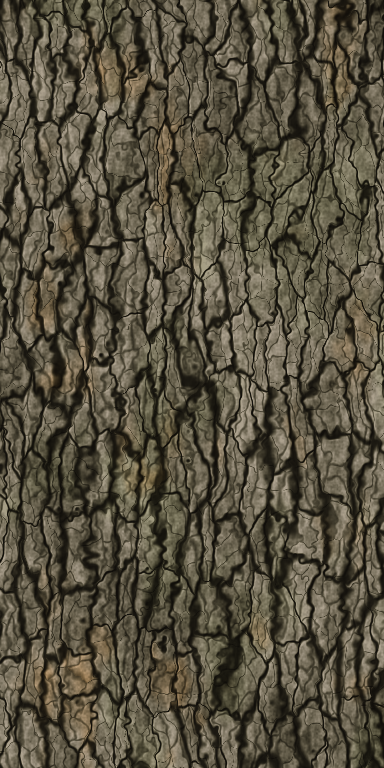
This texture is drawn by a WebGL 2 fragment shader. Its source:

```glsl
#version 300 es
precision highp float;
uniform vec2 u_resolution;
out vec4 fragColor;

float hash(vec2 p) {
  return fract(sin(dot(p, vec2(127.1, 311.7))) * 43758.5453);
}

float noise(vec2 p) {
  vec2 i = floor(p), f = fract(p);
  f = f * f * (3.0 - 2.0 * f);
  return mix(mix(hash(i), hash(i + vec2(1, 0)), f.x),
             mix(hash(i + vec2(0, 1)), hash(i + vec2(1, 1)), f.x), f.y);
}

float fbm(vec2 p) {
  float sum = 0.0, amp = 0.55;
  for (int i = 0; i < 3; i++) {
    sum += amp * noise(p);
    p = p * 2.03 + 17.3;
    amp *= 0.52;
  }
  return sum;
}

vec2 cellSeed(vec2 cell) {
  return cell + 0.5 + (vec2(hash(cell), hash(cell + 53.7)) - 0.5) * vec2(0.75, 0.95);
}

// x: distance to the nearest crack in crack widths, y: random value of the plate
vec2 plates(vec2 p) {
  vec2 base = floor(p), home = base;
  float nearest = 9.0;
  for (int j = -1; j <= 1; j++)
    for (int i = -1; i <= 1; i++) {
      vec2 cell = base + vec2(i, j);
      vec2 d = cellSeed(cell) - p;
      if (dot(d, d) < nearest) {
        nearest = dot(d, d);
        home = cell;
      }
    }
  vec2 a = cellSeed(home) - p;
  float edge = 9.0;
  for (int j = -2; j <= 2; j++)
    for (int i = -2; i <= 2; i++) {
      if (i == 0 && j == 0) continue;
      vec2 cell = home + vec2(i, j);
      vec2 b = cellSeed(cell) - p;
      vec2 n = normalize(b - a);
      // Upright cracks gape, level ones stay thin
      float width = mix(0.022, 0.115, abs(n.x)) * mix(0.3, 1.5, hash(home + cell + 9.1));
      edge = min(edge, dot(0.5 * (a + b), n) / width);
    }
  return vec2(edge, hash(home + 3.3));
}

// x: height, y: openness of the cracks as light, z: plate tone, w: grain
vec4 bark(vec2 p) {
  vec2 q = p;
  q.x += (fbm(p * vec2(11.0, 5.0)) - 0.5) * 0.09;
  q.y += (fbm(p * vec2(16.0, 9.0) + 31.0) - 0.5) * 0.07;
  q += (vec2(noise(p * 65.0), noise(p * 65.0 + 40.0)) - 0.5) * vec2(0.014, 0.018);
  vec2 large = plates(q * vec2(17.0, 6.0));
  vec2 small = plates(q * vec2(33.0, 15.0) + 7.0);
  float gape = mix(0.55, 1.5, noise(p * vec2(4.0, 2.5) + 5.0));
  float deep = smoothstep(0.15, 1.7, large.x / gape);
  float fine = smoothstep(0.0, 1.5, small.x / gape);
  float grain = 0.55 * fbm(p * vec2(75.0, 55.0)) + 0.45 * fbm(p * vec2(60.0, 14.0) + 20.0);
  float light = mix(0.1, 1.0, deep) * mix(0.5, 1.0, fine);
  float tone = 0.6 * large.y + 0.4 * small.y;
  return vec4(0.6 * deep + 0.25 * fine + 0.7 * grain + 0.15 * tone, light, tone, grain);
}

void main() {
  vec2 p = gl_FragCoord.xy / u_resolution.x;
  vec4 surface = bark(p);
  float relief = surface.x - bark(p + vec2(-0.004, 0.003)).x;

  // Plate brightness, broad weathering and grain
  float weather = fbm(p * vec2(5.0, 3.0) + 60.0);
  float tone = 0.74 + 0.26 * (surface.z - 0.5) + 0.45 * (weather - 0.5);
  tone += 0.95 * (surface.w - 0.48);
  tone += 0.22 * (noise(p * 190.0) - 0.5);
  tone = tone * surface.y + 0.3 * relief * (0.3 + 0.7 * surface.y);
  tone = clamp(tone, 0.0, 1.12);

  // Grey-brown ramp with scattered rusty and mossy stains
  vec3 color = mix(vec3(0.065, 0.056, 0.04), vec3(0.61, 0.57, 0.5), tone);
  color.b -= 0.1 * tone * max(1.0 - tone, 0.0);
  float rust = smoothstep(0.56, 0.78, fbm(p * vec2(9.0, 5.0) + 83.0)) * surface.z;
  float moss = smoothstep(0.5, 0.75, fbm(p * vec2(7.0, 4.0) + 12.0));
  color *= mix(vec3(1.0), vec3(1.1, 0.95, 0.76), rust);
  color *= mix(vec3(1.0), vec3(0.95, 0.98, 0.92), moss);
  fragColor = vec4(color, 1.0);
}
```
